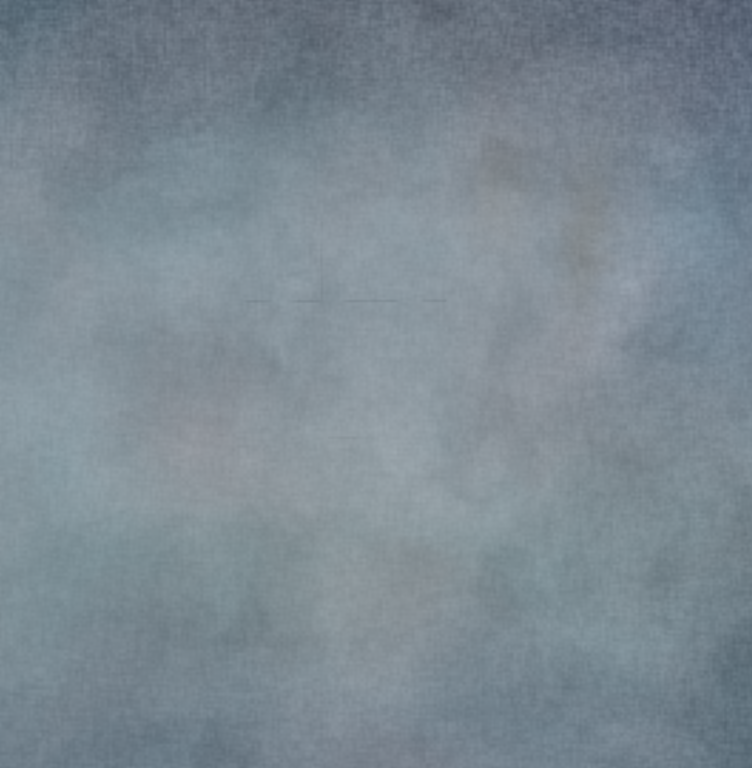
This background is drawn by a Shadertoy shader. Its source:

```glsl
// Weathered blue-grey canvas backdrop: soft clouds, dark borders, stains and fine weave.

float hash(vec2 cell) {
    uvec2 q = uvec2(ivec2(cell)) * uvec2(1597334673u, 3812015801u);
    uint n = (q.x ^ q.y) * 1597334673u;
    n = (n ^ (n >> 15)) * 2246822519u;
    return float((n ^ (n >> 13)) >> 8) / 16777216.0;
}

float noise(vec2 p) {
    vec2 i = floor(p), f = fract(p);
    f = f * f * (3.0 - 2.0 * f);
    return mix(mix(hash(i), hash(i + vec2(1, 0)), f.x),
               mix(hash(i + vec2(0, 1)), hash(i + vec2(1, 1)), f.x), f.y);
}

float fbm(vec2 p) {
    float sum = 0.0, amp = 0.5;
    for (int i = 0; i < 5; i++) {
        sum += amp * noise(p);
        p = mat2(0.8, 0.6, -0.6, 0.8) * p * 2.03 + 17.3;
        amp *= 0.5;
    }
    return sum / 0.97;
}

// Soft elliptical patch, 1 at its centre
float patchAt(vec2 p, vec2 centre, vec2 radius) {
    vec2 d = (p - centre) / radius;
    return exp(-dot(d, d));
}

// Thin crease between two points
float crease(vec2 p, vec2 a, vec2 b) {
    vec2 ab = b - a;
    float t = clamp(dot(p - a, ab) / dot(ab, ab), 0.0, 1.0);
    return 1.0 - smoothstep(0.0005, 0.003, length(p - a - ab * t));
}

void mainImage(out vec4 fragColor, in vec2 fragCoord) {
    vec2 p = fragCoord / iResolution.y;
    vec2 warp = vec2(fbm(p * 5.0 + 3.0), fbm(p * 5.0 + 41.0)) - 0.5;
    vec2 q = p + 0.16 * warp;

    // Light falls off towards the borders, most at the top and right
    float top = smoothstep(0.7, 1.03, q.y);
    float right = smoothstep(0.62, 1.02, q.x);
    float bottom = 1.0 - smoothstep(0.0, 0.3, q.y);
    float left = 1.0 - smoothstep(0.0, 0.22, q.x);
    float light = 0.578 - 0.13 * top - 0.07 * right - 0.05 * bottom - 0.022 * left;

    // Broad clouds and pale or dim areas
    light += 0.13 * (fbm(q * vec2(3.5, 4.5) + 8.0) - 0.5);
    light += 0.07 * (fbm(q * 11.0 + 60.0) - 0.5);
    light += 0.035 * patchAt(q, vec2(0.37, 0.66), vec2(0.16, 0.06));
    light += 0.03 * patchAt(q, vec2(0.48, 0.38), vec2(0.3, 0.07));
    light += 0.045 * patchAt(q, vec2(0.49, 0.1), vec2(0.13, 0.07));
    light -= 0.025 * patchAt(q, vec2(0.2, 0.74), vec2(0.2, 0.06));
    light -= 0.03 * patchAt(q, vec2(0.2, 0.15), vec2(0.13, 0.06));

    // Ragged stains, with vertical runs at the upper right
    float runs = patchAt(q, vec2(0.77, 0.69), vec2(0.03, 0.11))
               + 0.6 * patchAt(q, vec2(0.67, 0.74), vec2(0.025, 0.08));
    float blots = smoothstep(0.56, 0.76, fbm(q * 9.0 + 120.0));
    light -= 0.035 * runs + 0.03 * blots;

    // Faint creases, worn away in places
    vec2 c = p + 0.004 * warp;
    float creases = crease(c, vec2(0.42, 0.61), vec2(0.42, 0.71))
                  + 0.8 * crease(c, vec2(0.22, 0.608), vec2(0.58, 0.608))
                  + 0.5 * crease(c, vec2(0.43, 0.43), vec2(0.55, 0.43))
                  + 0.5 * crease(c, vec2(0.945, 0.03), vec2(0.945, 0.11));
    light -= 0.045 * creases * smoothstep(0.2, 0.7, noise(p * 30.0));

    // Woven threads and grain, rougher near the dark borders
    float weave = noise(p * vec2(70, 270)) + noise(p * vec2(270, 70) + 300.0) - 1.0;
    float grain = noise(p * 210.0 + 500.0) + 0.7 * noise(p * 95.0 + 700.0) - 0.85;
    float rough = 0.8 + 1.1 * top + 0.4 * right + 0.3 * bottom;
    light += rough * (0.021 * weave + 0.026 * grain);

    // Blue cast in the shade, greenish below, drifting violet and tan
    float drift = fbm(q * 4.0 + 200.0) - 0.5;
    float green = patchAt(q, vec2(0.45, 0.27), vec2(0.45, 0.2));
    float blue = 0.034 + 0.024 * right * smoothstep(0.3, 0.7, p.y) + 0.014 * top
               - 0.016 * green - 0.025 * runs + 0.012 * bottom;
    vec3 colour = light + vec3(-0.05, 0.0, blue);
    colour += drift * vec3(0.07, -0.012, -0.02);
    colour.r += 0.018 * runs + 0.016 * patchAt(q, vec2(0.27, 0.94), vec2(0.15, 0.07))
              - 0.008 * right;

    fragColor = vec4(clamp(colour, 0.0, 1.0), 1.0);
}
```
